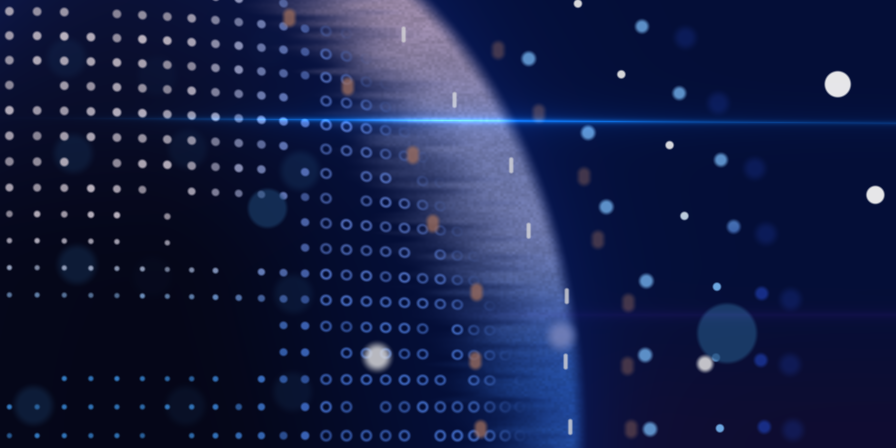
Reproduce this background procedurally as a WebGL 1 fragment shader.

```glsl
precision highp float;
// A dim navy scene: a curved lattice of dots wraps a globe whose lit limb is a
// soft ellipse, with leaning strands of beads, blurred discs and a lens streak.
// Units: canvas height = 1, origin at the lower left.
uniform vec2 u_resolution;

const vec2 GLOBE_CENTER = vec2(0.487, 0.036);
const vec2 GLOBE_RADII = vec2(0.815, 1.172);
const float STREAK_Y = 0.731;
const float RING_COLUMN = 12.0;

const vec3 INK = vec3(0.018, 0.025, 0.095);
const vec3 NAVY = vec3(0.015, 0.055, 0.215);
const vec3 VIOLET = vec3(0.055, 0.048, 0.19);
const vec3 LIMB_BLUE = vec3(0.15, 0.33, 0.69);
const vec3 LIMB_GREY = vec3(0.48, 0.52, 0.73);
const vec3 LIMB_ROSE = vec3(0.67, 0.59, 0.71);
const vec3 PEARL = vec3(0.84, 0.84, 0.85);
const vec3 SKY = vec3(0.42, 0.65, 0.88);
const vec3 COBALT = vec3(0.10, 0.20, 0.58);
const vec3 TEAL = vec3(0.12, 0.28, 0.46);
const vec3 AMBER = vec3(0.62, 0.43, 0.36);

float hash(vec2 p) {
  vec3 q = fract(vec3(p.xyx) * 0.1031);
  q += dot(q, q.yzx + 33.33);
  return fract((q.x + q.y) * q.z);
}

float noise(vec2 p) {
  vec2 i = floor(p), f = fract(p);
  f = f * f * (3.0 - 2.0 * f);
  return mix(mix(hash(i), hash(i + vec2(1.0, 0.0)), f.x),
             mix(hash(i + vec2(0.0, 1.0)), hash(i + 1.0), f.x), f.y);
}

// Coverage of a signed distance with a blurred edge, never under a pixel.
float cover(float dist, float blur) {
  float w = max(blur, 0.8 / u_resolution.y);
  return 1.0 - smoothstep(-w, w, dist);
}

float disc(vec2 p, vec2 center, float radius, float blur) {
  return cover(length(p - center) - radius, blur);
}

// Seven beads rising from base and leaning left; height stretches each bead.
float strand(vec2 p, vec2 base, float rise, float lean, float radius, float height, float blur) {
  float sum = 0.0;
  for (int i = 0; i < 7; i++) {
    float k = float(i);
    float even = step(mod(k, 2.0), 0.5) * step(1.0, k) * step(k, 5.0);
    float bend = k * k / 36.0 - 0.09 * even;
    vec2 d = p - base - vec2(-lean * bend, rise * k);
    d.y -= clamp(d.y, -height, height);
    sum = max(sum, cover(length(d) - radius, blur));
  }
  return sum;
}

float limbStart(float y) {
  return 1.09 - 0.45 * pow(max(y, 0.0), 1.6);
}

// Base gradients and the lit limb of the globe.
vec3 backdrop(vec2 p) {
  vec3 color = mix(INK, NAVY, smoothstep(0.45, 1.1, p.x + 0.25 * p.y));
  color = mix(color, VIOLET, smoothstep(1.15, 1.5, p.x) * smoothstep(0.42, 0.0, p.y));
  color += vec3(0.02, 0.03, 0.08) * smoothstep(0.35, 1.0, p.y) * smoothstep(1.2, 0.3, p.x);
  float edge = (length((p - GLOBE_CENTER) / GLOBE_RADII) - 1.0) * 0.85;
  color += vec3(0.01, 0.03, 0.09) * exp(-abs(edge) * 9.0);
  float streaks = noise(p * vec2(7.0, 75.0)) - 0.5;
  float grain = noise(p * vec2(150.0, 170.0)) - 0.5;
  float start = limbStart(p.y) + 0.10 * streaks;
  float glow = smoothstep(start - 0.10, start + 0.24, p.x) * cover(edge + 0.008, 0.022);
  vec3 lit = mix(LIMB_BLUE, LIMB_GREY, smoothstep(0.12, 0.52, p.y));
  lit = mix(lit, LIMB_ROSE, smoothstep(0.6, 1.0, p.y));
  lit *= 0.95 + 0.10 * streaks + 0.12 * grain;
  return mix(color, lit, glow * 0.92);
}

// Curved lattice: columns tighten and rows sink toward the limb.
vec3 addLattice(vec3 color, vec2 p) {
  float y = p.y + 0.09 * p.x * p.x * max(1.13 * p.y - 0.13, 0.0);
  vec2 grid = vec2(50.0 - sqrt(max(2500.0 - 1600.0 * (p.x - 0.021), 0.0)),
                   97.7 - sqrt(max(9550.0 - 3030.0 * (y - 0.026), 0.0)));
  vec2 id = floor(grid + 0.5);
  vec2 pitch = vec2(0.0625, 0.0645) - vec2(0.00125, 0.00066) * id;
  float dist = length((grid - id) * pitch);
  float upper = smoothstep(0.42, 0.65, p.y);
  float right = smoothstep(6.0, 13.0, id.x);
  float radius = mix(0.0055, 0.0095, max(upper, right));
  float shape = id.x > RING_COLUMN ? abs(dist - 0.010) - 0.003 : dist - radius;
  bool lowGap = abs(id.y - 3.5) < 1.0 && id.x < 11.0;
  bool midGap = abs(id.y - 7.5) < 1.0 && abs(id.x - 9.0) < 2.5;
  float keep = (lowGap || midGap) ? 0.0 : step(0.07, hash(id + 3.0));
  keep *= 1.0 - smoothstep(-0.04, 0.12, p.x - limbStart(p.y));
  vec3 tint = mix(vec3(0.20, 0.48, 0.76), vec3(0.72, 0.69, 0.74), smoothstep(0.2, 0.5, p.y));
  tint = mix(tint, vec3(0.23, 0.36, 0.70), right * 0.85);
  return mix(color, tint, cover(shape, 0.0035) * keep * (0.7 + 0.3 * hash(id)));
}

// Faint blurred discs scattered one per cell over the left half.
vec3 addHaze(vec3 color, vec2 p) {
  vec2 cell = floor(p / 0.25);
  vec2 center = (cell + 0.3 + 0.4 * vec2(hash(cell), hash(cell + 17.0))) * 0.25;
  float strength = 0.4 * hash(cell + 5.0) * step(p.x, 0.8);
  return mix(color, TEAL, disc(p, center, 0.042, 0.012) * strength);
}

void main() {
  vec2 p = gl_FragCoord.xy / u_resolution.y;
  vec3 color = addLattice(addHaze(backdrop(p), p), p);

  // Strands of beads, from the farthest blur to the sharpest marks.
  float high = smoothstep(0.35, 0.6, p.y);
  color = mix(color, COBALT, 0.35 * strand(p, vec2(1.77, 0.04), 0.146, 0.24, 0.022, 0.0, 0.012));
  color = mix(color, AMBER, 0.40 * strand(p, vec2(1.409, 0.042), 0.141, 0.297, 0.013, 0.006, 0.008));
  color = mix(color, AMBER, 0.75 * strand(p, vec2(1.073, 0.042), 0.153, 0.427, 0.013, 0.006, 0.007));
  color = mix(color, mix(COBALT, SKY, high), 0.85 * strand(p, vec2(1.706, 0.047), 0.149, 0.273, 0.014, 0.0, 0.006));
  color = mix(color, SKY, 0.85 * strand(p, vec2(1.451, 0.042), 0.1654, 0.39, 0.015, 0.0, 0.006));
  color = mix(color, mix(SKY, PEARL, high), strand(p, vec2(1.607, 0.044), 0.158, 0.317, 0.009, 0.0, 0.003));
  color = mix(color, PEARL, 0.8 * strand(p, vec2(1.273, 0.047), 0.146, 0.372, 0.0045, 0.013, 0.003));

  // Large foreground discs.
  color = mix(color, TEAL, 0.75 * disc(p, vec2(1.623, 0.256), 0.066, 0.006));
  color = mix(color, TEAL, 0.55 * disc(p, vec2(0.597, 0.535), 0.043, 0.006));
  color = mix(color, LIMB_GREY, 0.8 * disc(p, vec2(1.253, 0.25), 0.027, 0.018));
  color = mix(color, PEARL, 0.85 * disc(p, vec2(0.842, 0.203), 0.028, 0.013));
  color = mix(color, PEARL, 0.9 * disc(p, vec2(1.574, 0.188), 0.017, 0.007));
  color = mix(color, PEARL + 0.06, disc(p, vec2(1.870, 0.812), 0.029, 0.003));
  color = mix(color, PEARL + 0.06, disc(p, vec2(1.954, 0.565), 0.020, 0.003));

  // Horizontal lens streak and its weak violet echo.
  float offset = abs(p.y - STREAK_Y + 0.006 * (p.x - 1.0));
  float reach = exp(-pow(abs(p.x - 1.0) / 0.5, 2.0)) + 0.45 * smoothstep(0.1, 1.0, p.x);
  color += vec3(0.03, 0.30, 0.50) * reach * exp(-offset / 0.004);
  color += vec3(0.0, 0.05, 0.12) * reach * exp(-offset / 0.025);
  color += vec3(0.04, 0.01, 0.07) * exp(-abs(p.y - 0.297) / 0.01) * smoothstep(0.9, 1.5, p.x);
  gl_FragColor = vec4(color, 1.0);
}
```
